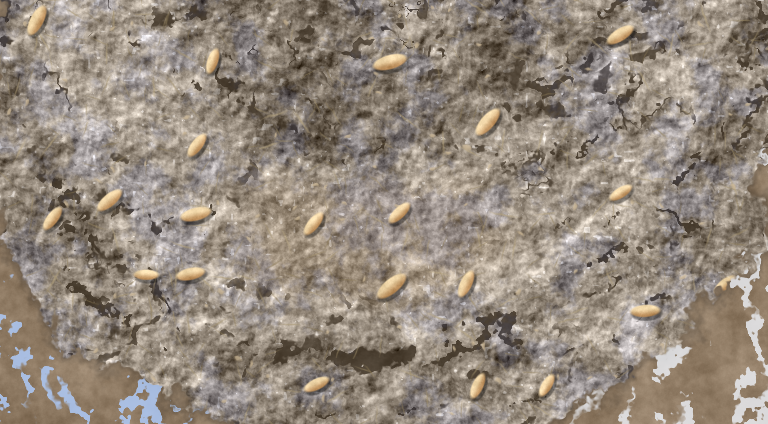
A WebGL 1 fragment shader for this texture:

```glsl
precision highp float;
// Wet, trampled mud around a bowl-shaped hollow, with pits, seeds, straw and puddles.
uniform vec2 u_resolution;

float hash(vec2 p) {
  return fract(sin(dot(p, vec2(127.1, 311.7))) * 43758.5);
}

float noise(vec2 p) {
  vec2 i = floor(p), f = fract(p);
  f = f * f * (3.0 - 2.0 * f);
  return mix(mix(hash(i), hash(i + vec2(1, 0)), f.x),
             mix(hash(i + vec2(0, 1)), hash(i + vec2(1, 1)), f.x), f.y);
}

// Rough fractal noise, normalised to 0..1
float fbm(vec2 p) {
  float sum = 0.0, total = 0.0, amp = 0.5;
  for (int i = 0; i < 5; i++) {
    sum += amp * noise(p);
    total += amp;
    p = mat2(1.6, 1.2, -1.2, 1.6) * p + 7.3;
    amp *= 0.66;
  }
  return sum / total;
}

// Randomly scattered ellipses: x is the mask, y the shade across each piece
vec2 scatter(vec2 p, float cells, vec2 size, float share, float spread, float seed) {
  vec2 id = floor(p * cells) + seed;
  vec2 jitter = vec2(hash(id), hash(id + 3.7)) - 0.5;
  vec2 q = fract(p * cells) - 0.5 - 0.55 * jitter;
  float a = 0.5 + spread * (hash(id + 9.1) - 0.5);
  q = vec2(cos(a) * q.x + sin(a) * q.y, cos(a) * q.y - sin(a) * q.x);
  size *= 0.7 + 0.4 * hash(id + 5.3);
  float edge = (length(q / size) - 1.0) * size.y;
  float soft = cells / u_resolution.y;
  float mask = 1.0 - smoothstep(-soft, soft, edge);
  return vec2(mask * step(hash(id + 1.9), share), q.y / size.y);
}

void main() {
  vec2 p = gl_FragCoord.xy / u_resolution.y;
  vec2 warp = vec2(fbm(p * 9.0), fbm(p * 9.0 + 31.0)) - 0.5;

  // Polar frame of the hollow
  vec2 d = p - vec2(0.86, 1.05) + 0.16 * warp;
  float r = length(d);
  float angle = atan(d.x, -d.y);
  float bowl = 1.0 - smoothstep(0.36, 0.5, r);
  float wall = smoothstep(0.2, 0.38, r) * bowl;
  float floorZone = smoothstep(0.44, 0.54, r) * (1.0 - smoothstep(0.7, 0.82, r))
                  * (1.0 - smoothstep(0.3, 0.65, abs(angle)));
  float crackBand = smoothstep(0.82, 0.88, r) * (1.0 - smoothstep(0.96, 1.06, r));

  // Crumbly relief lit from the upper left
  vec2 g = p + 0.03 * warp;
  float height = fbm(g * 15.0);
  float relief = height - fbm((g + vec2(-0.006, 0.008)) * 15.0);
  float layers = noise(vec2(angle * 7.0, r * 34.0) + 5.0 * warp);
  float tone = 0.575 + 1.15 * relief * (1.0 - 0.25 * floorZone);
  tone += 0.55 * (fbm(p * 34.0 + 4.0) - 0.5) + 0.3 * (fbm(p * 4.0) - 0.5);
  tone += 0.1 * (layers - 0.5);
  tone -= 0.08 * bowl + 0.06 * wall + 0.03 * floorZone + 0.06 * crackBand;
  tone += 0.06 * smoothstep(0.72, 0.78, r) * (1.0 - smoothstep(0.8, 0.84, r));

  // Torn cracks along the rings and small round pits
  float tear = noise(vec2(angle * 11.0, r * 27.0) + 7.0 * warp + 17.0);
  float limit = 0.86 - 0.15 * crackBand - 0.06 * wall + 0.14 * floorZone;
  float pit = smoothstep(limit, limit + 0.1, tear + 0.25 * (height - 0.5));
  float pore = noise(p * 36.0 + 4.0 * warp) + 0.3 * (noise(p * 7.0) - 0.5);
  pit = max(pit, 0.85 * smoothstep(0.89, 0.98, pore) * (1.0 - 0.8 * floorZone));
  tone = mix(tone, 0.15 + 0.12 * height, 0.9 * pit);

  vec3 color = tone + vec3(0.045, 0.0, -0.055);
  float wet = smoothstep(0.48, 0.66, fbm(p * 12.0 + 50.0));
  color += wet * vec3(-0.03, -0.01, 0.045);
  color += floorZone * vec3(0.015, 0.0, -0.02);
  float sparkle = smoothstep(0.83, 0.95, noise(p * 95.0)) * step(0.45, height);
  color += 0.17 * sparkle * (1.0 - pit) * vec3(0.9, 0.98, 1.1);

  // Straw fibres, pale flecks and plump seeds
  for (int i = 0; i < 3; i++) {
    float k = float(i);
    vec2 s = scatter(p + 0.013 * k + 0.02 * warp, 13.0 + 5.0 * k,
                     vec2(0.3, 0.026), 0.22, 5.0, 20.0 * k);
    color = mix(color, vec3(0.72, 0.65, 0.5) - 0.08 * k, 0.6 * s.x);
  }
  vec2 fleck = scatter(p + 0.05 * warp, 24.0, vec2(0.17, 0.1), 0.1, 3.0, 71.0);
  color = mix(color, vec3(0.8, 0.72, 0.59) + 0.05 * fleck.y, 0.75 * fleck.x);
  vec2 shadow = scatter(p + vec2(-0.004, 0.007), 5.0, vec2(0.2, 0.09), 0.26, 1.6, 43.0);
  vec2 seed = scatter(p, 5.0, vec2(0.19, 0.078), 0.26, 1.6, 43.0);
  color *= 1.0 - 0.4 * shadow.x;
  vec3 husk = mix(vec3(0.73, 0.55, 0.35), vec3(0.96, 0.86, 0.68),
                  smoothstep(-0.9, 0.5, seed.y));
  color = mix(color, husk + 0.25 * (fbm(p * 50.0) - 0.5), seed.x);

  // Smooth brown puddles outside the mud, with sky glints
  vec2 e = vec2(p.x - 0.9, min(p.y - 0.69, 0.0)) / vec2(0.93, 0.77);
  float outside = length(e + 0.28 * warp) - 1.0;
  float puddle = smoothstep(-0.008, 0.012, outside);
  vec3 water = vec3(0.57, 0.49, 0.4) + 0.22 * (fbm(p * 8.0) - 0.5);
  water += 0.16 * (fbm(p * 40.0) - 0.5);
  water *= 0.8 + 0.2 * smoothstep(0.0, 0.06, outside);
  float ripple = noise(p * vec2(34.0, 22.0) + 6.0 * warp);
  float glint = smoothstep(0.69, 0.8, ripple + 0.35 * (noise(p * 6.0 + 2.0) - 0.5));
  vec3 sky = mix(vec3(0.68, 0.79, 0.97), vec3(0.91, 0.92, 0.94), step(0.9, p.x));
  water = mix(water, sky, 0.85 * glint);
  color = mix(color, water, puddle);

  gl_FragColor = vec4(clamp(color, 0.0, 1.0), 1.0);
}
```
